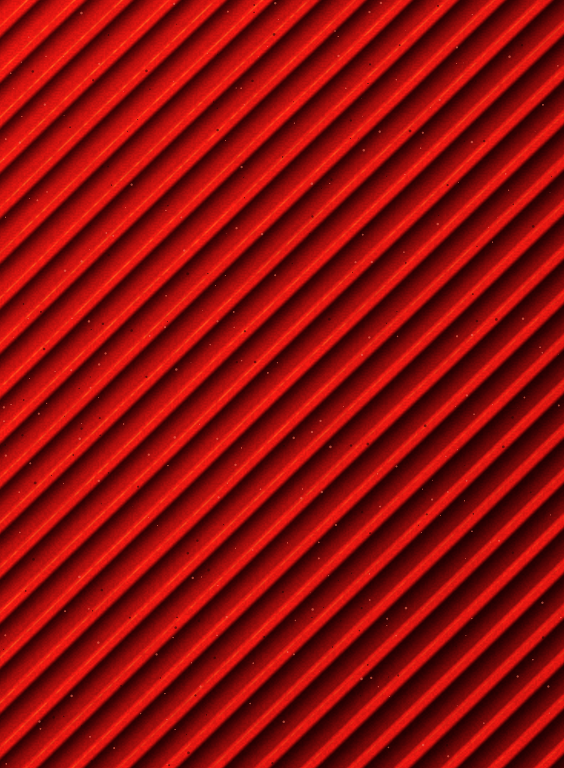
A Shadertoy shader for this texture:

```glsl
// Diagonal red corrugated ribs with soft shadows, thin highlights and specks of dust.

float hash(vec2 p) {
    return fract(sin(dot(p, vec2(127.1, 311.7))) * 43758.5453);
}

float noise(vec2 p) {
    vec2 i = floor(p), f = fract(p);
    f = f * f * (3.0 - 2.0 * f);
    return mix(mix(hash(i), hash(i + vec2(1, 0)), f.x),
               mix(hash(i + vec2(0, 1)), hash(i + vec2(1, 1)), f.x), f.y);
}

// Sparse round specks, one candidate per grid cell.
float specks(vec2 p, float density, float radius) {
    vec2 cell = floor(p);
    vec2 center = 0.25 + 0.5 * vec2(hash(cell + 3.1), hash(cell + 7.7));
    float size = radius * (0.5 + hash(cell + 5.3));
    float dist = length(fract(p) - center);
    return step(hash(cell), density) * (1.0 - smoothstep(size * 0.4, size * 1.4, dist));
}

void mainImage(out vec4 fragColor, in vec2 fragCoord) {
    vec2 uv = fragCoord / iResolution.y;
    float across = fragCoord.x / iResolution.x;

    // Position across the ribs; 0 is the lower edge of a ridge.
    float ribs = (1.0 - uv.y + 0.965 * uv.x - 0.634) * 17.07;
    ribs += 0.05 * (noise(uv * 5.0) - 0.5);
    float f = fract(ribs);
    float along = uv.x + uv.y;

    // The light comes from the upper left.
    float light = 0.6 - 0.85 * across + 0.45 * uv.y + 0.25 * (noise(uv * 3.0 + 4.0) - 0.5);
    light = clamp(light, 0.0, 1.0);

    // Slope rising out of the shadow, then the flat-topped ridge.
    float rise = smoothstep(0.08, 0.72, f + 0.12 * light);
    float slope = mix(mix(0.15, 0.21, light), mix(0.52, 0.9, light), rise);
    float crest = mix(0.87, 0.93, light);
    float red = mix(slope, crest, smoothstep(0.64, 0.74, f));

    // Steep drop from the ridge into the next shadow.
    float drop = f > 0.5 ? f - 1.0 : f;
    float shade = smoothstep(-0.07, 0.09, drop);
    red = mix(f > 0.5 ? red : crest, f > 0.5 ? 0.18 : slope, shade);

    // Uneven paint and fine grain.
    red *= 0.97 + 0.06 * noise(vec2(along * 9.0, ribs * 4.0));
    red += 0.11 * (noise(uv * 500.0) - 0.5) * (0.25 + red);
    red = clamp(red, 0.0, 1.0);
    vec3 color = vec3(red, 0.1 * pow(red, 1.6), 0.075 * pow(red, 1.2));

    // Worn orange highlight along each ridge.
    float glint = exp(-pow((f - 0.78) / 0.03, 2.0));
    float wear = 0.2 + 0.8 * noise(vec2(along * 120.0, floor(ribs) * 7.0));
    color += vec3(0.06, 0.27, 0.04) * glint * wear * (0.35 + 0.75 * light);

    // Pale dust and dark pits.
    color = mix(color, vec3(0.95, 0.45, 0.35), 0.6 * specks(uv * 90.0, 0.04, 0.11));
    color = mix(color, vec3(0.15, 0.01, 0.01), 0.6 * specks(uv * 80.0 + 17.0, 0.03, 0.11));

    fragColor = vec4(clamp(color, 0.0, 1.0), 1.0);
}
```
